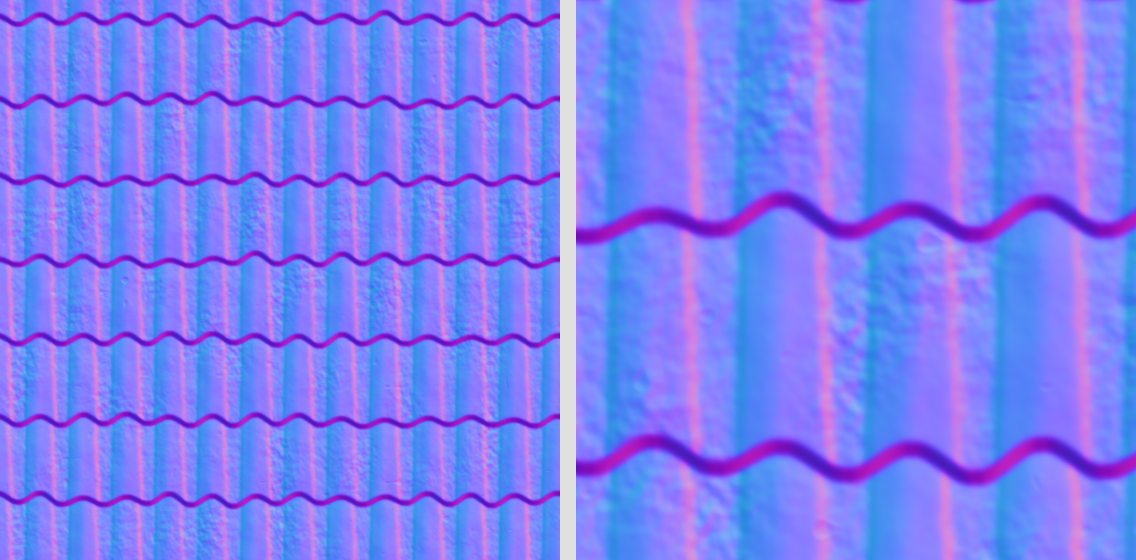
Left: the whole. Right: its middle third, enlarged.
Reproduce this texture map procedurally as a WebGL 2 fragment shader.

```glsl
#version 300 es
precision highp float;

uniform vec2 u_resolution;
out vec4 fragColor;

const vec2 TILES = vec2(13.0, 7.0);

float hash(vec2 p) {
  return fract(sin(dot(p, vec2(127.1, 311.7))) * 43758.55);
}

// Gradient noise that wraps after a whole number of lattice cells
float corner(vec2 cell, vec2 offset, vec2 period) {
  float angle = 6.2832 * hash(mod(cell, period) + period * 0.37);
  return dot(vec2(cos(angle), sin(angle)), offset);
}

float noise(vec2 p, vec2 period) {
  vec2 i = floor(p), f = p - i;
  vec2 w = f * f * f * (f * (f * 6.0 - 15.0) + 10.0);
  vec2 e = vec2(1.0, 0.0);
  float low = mix(corner(i, f, period), corner(i + e.xy, f - e.xy, period), w.x);
  float high = mix(corner(i + e.yx, f - e.yx, period), corner(i + 1.0, f - 1.0, period), w.x);
  return mix(low, high, w.y);
}

float wrapNoise(vec2 uv, vec2 period) {
  return noise(uv * period, period);
}

float bell(float x, float width) {
  return exp(-x * x / (width * width));
}

// Height of the wavy overlap above its row line, in rows
float overlapWave(float x, float row) {
  float column = x * TILES.x - 0.452;
  float v = fract(column);
  float size = hash(mod(vec2(floor(column), row), TILES) + 5.0);
  float hump = smoothstep(0.0, 0.46, v) * (1.0 - smoothstep(0.5, 0.95, v));
  float sag = noise(vec2(x * 6.0, row + 0.5), vec2(6.0, 7.0));
  return mix(0.07, 0.125, size) * hump - 0.05 + 0.06 * sag;
}

// Clay surface: swells, grain in worn patches, sparse pits
float clayHeight(vec2 uv, float wear) {
  float swell = 0.0016 * wrapNoise(uv, vec2(31.0, 23.0));
  float grain = 0.0015 * wrapNoise(uv, vec2(79.0, 67.0))
              + 0.0006 * wrapNoise(uv, vec2(149.0, 131.0));
  float pit = 0.0012 * smoothstep(0.42, 0.7, wrapNoise(uv, vec2(47.0)));
  return swell + grain * wear - pit;
}

void main() {
  vec2 uv = gl_FragCoord.xy / u_resolution;

  // Nearest overlap line: slope and signed distance
  float rows = uv.y * TILES.y - 0.745;
  float row = floor(rows + 0.5);
  float d = rows - row - overlapWave(uv.x, row);
  float e = 0.001;
  float rise = (overlapWave(uv.x + e, row) - overlapWave(uv.x - e, row)) / (2.0 * e * TILES.y);
  float lineLength = sqrt(1.0 + rise * rise);
  float lineDist = d / (TILES.y * lineLength);

  // Tile under this point
  float column = uv.x * TILES.x - 0.452;
  float tileRow = d > 0.0 ? row : row - 1.0;
  vec2 id = mod(vec2(floor(column), tileRow), TILES);
  float v = fract(column);
  float down = 1.0 - (rows - tileRow);
  float variation = hash(id + 17.0);

  // Barrel widens towards the bottom, with ragged edges
  float ragged = 0.03 * wrapNoise(uv, vec2(39.0, 67.0));
  float left = v - (0.16 - 0.04 * down + 0.3 * ragged);
  float right = v - (0.75 + 0.08 * down + 0.04 * (hash(id + 31.0) - 0.5) + ragged);
  float barrel = smoothstep(-0.04, 0.04, left) * (1.0 - smoothstep(-0.04, 0.04, right));

  // Broad slopes across and down the tile
  vec2 slope = vec2(0.0, mix(0.1, 0.02, smoothstep(0.0, 1.0, down)));
  slope.x += barrel * mix(-0.4, 0.1, smoothstep(0.14, 0.42, left + 0.12 * (variation - 0.5)));
  slope.y -= 0.07 * barrel * smoothstep(0.2, 0.45, left);
  slope.x -= 0.38 * bell(left - 0.01, 0.06);
  slope.y += 0.08 * bell(left, 0.08);
  slope.x += mix(0.35, 0.7, variation) * bell(right, 0.045) + 0.3 * bell(right - 0.015, 0.09);
  slope.y += 0.16 * barrel * exp(-abs(lineDist) / 0.007) * step(lineDist, 0.0);

  // Fine relief
  float patches = smoothstep(-0.05, 0.5, wrapNoise(uv, vec2(11.0, 9.0)));
  float wear = 0.15 + 0.8 * patches + 0.45 * (1.0 - barrel);
  wear += 0.5 * barrel * smoothstep(0.75, 1.0, hash(id + 43.0));
  vec2 h = vec2(e, 0.0);
  vec2 relief = vec2(clayHeight(uv + h.xy, wear) - clayHeight(uv - h.xy, wear),
                     clayHeight(uv + h.yx, wear) - clayHeight(uv - h.yx, wear)) / (2.0 * e);
  slope -= relief;

  // Steep lip of the overlapping row
  vec2 lip = vec2(0.8 * rise, -1.0) * 2.1 / lineLength;
  slope = mix(slope, lip, bell(lineDist, 0.0042));

  vec3 normal = normalize(vec3(slope, 1.0));
  fragColor = vec4(0.5 + 0.5 * normal, 1.0);
}
```
